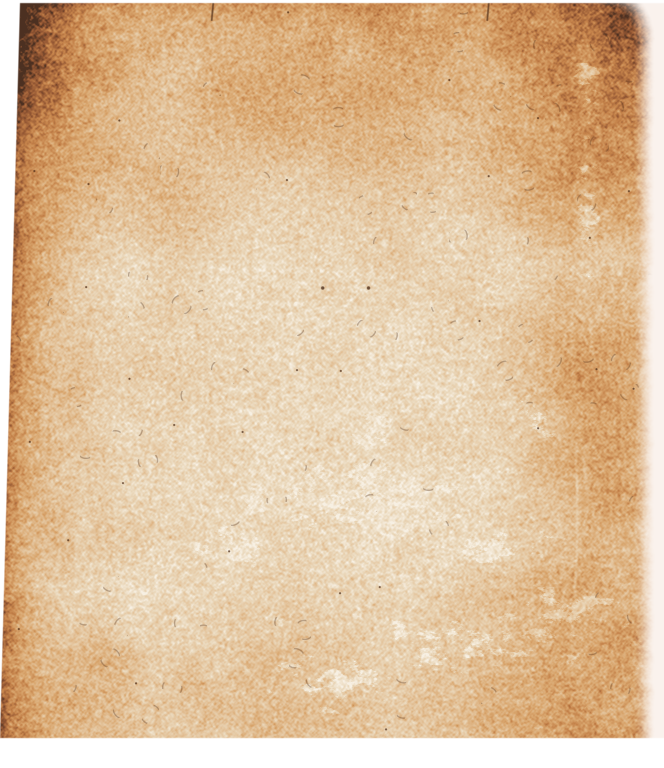
This texture is drawn by a Shadertoy shader. Its source:

```glsl
#define PAGE_BOTTOM 0.039
#define PAGE_TOP 0.996
#define PAGE_RIGHT 0.980
#define CORNER_RADIUS 0.06
#define MOTTLE 1.75
#define GRAIN 1.4
#define FIBRE_CELLS 24.0
#define SPECK_CELLS 15.0
#define ASPECT 0.863

// Colours from burnt edge to bare paper
const vec3 RAMP[7] = vec3[7](
    vec3(0.30, 0.19, 0.13), vec3(0.58, 0.34, 0.20), vec3(0.77, 0.51, 0.29),
    vec3(0.85, 0.65, 0.43), vec3(0.89, 0.76, 0.60), vec3(0.92, 0.85, 0.74),
    vec3(0.97, 0.94, 0.89));

// Worn patches: centre, half size
const vec4 WORN[11] = vec4[11](
    vec4(0.54, 0.355, 0.15, 0.05), vec4(0.36, 0.285, 0.06, 0.025),
    vec4(0.81, 0.455, 0.04, 0.03), vec4(0.87, 0.205, 0.11, 0.03),
    vec4(0.885, 0.90, 0.018, 0.06), vec4(0.885, 0.72, 0.018, 0.10),
    vec4(0.70, 0.160, 0.17, 0.035), vec4(0.50, 0.115, 0.10, 0.04),
    vec4(0.74, 0.285, 0.10, 0.03), vec4(0.565, 0.44, 0.03, 0.05),
    vec4(0.385, 0.345, 0.025, 0.03));

// Rusty stains: centre, half size
const vec4 STAINS[7] = vec4[7](
    vec4(0.15, 0.15, 0.045, 0.035), vec4(0.50, 0.88, 0.16, 0.06),
    vec4(0.90, 0.53, 0.07, 0.06), vec4(0.84, 0.37, 0.10, 0.06),
    vec4(0.18, 0.76, 0.18, 0.06), vec4(0.06, 0.60, 0.06, 0.09),
    vec4(0.55, 0.10, 0.15, 0.05));

vec2 hash2(vec2 p) {
    vec3 h = fract(vec3(p.xyx) * vec3(0.1031, 0.1030, 0.0973));
    h += dot(h, h.yzx + 33.33);
    return fract((h.xx + h.yz) * h.zy);
}

float gradientNoise(vec2 p) {
    vec2 i = floor(p), f = fract(p), u = f * f * f * (f * (f * 6.0 - 15.0) + 10.0);
    vec4 n;
    for (int k = 0; k < 4; k++) {
        vec2 corner = vec2(k & 1, k >> 1);
        n[k] = dot(hash2(i + corner) * 2.0 - 1.0, f - corner);
    }
    return mix(mix(n.x, n.y, u.x), mix(n.z, n.w, u.x), u.y);
}

float fbm(vec2 p) {
    float sum = 0.0, gain = 1.0;
    for (int i = 0; i < 5; i++) {
        sum += gain * gradientNoise(p);
        p = p * 2.03 + 17.3;
        gain *= 0.6;
    }
    return sum;
}

float blob(vec2 p, vec4 shape) {
    vec2 d = (p - shape.xy) / shape.zw;
    return exp(-dot(d, d));
}

float segment(vec2 p, vec2 halfAxis) {
    float along = clamp(dot(p, halfAxis) / dot(halfAxis, halfAxis), -1.0, 1.0);
    return length(p - halfAxis * along);
}

vec3 ramp(float tone) {
    tone = clamp(tone, 0.0, 5.999);
    int i = int(tone);
    return mix(RAMP[i], RAMP[i + 1], fract(tone));
}

void mainImage(out vec4 fragColor, in vec2 fragCoord) {
    vec2 uv = fragCoord / iResolution.xy, q = uv * vec2(ASPECT, 1.0);
    float px = 1.0 / iResolution.y;
    float left = 0.0315 * (uv.y - PAGE_BOTTOM);
    float inset = max(uv.x - left, 0.0), depth = max(PAGE_TOP - uv.y, 0.0);
    float cloud = fbm(q * 7.0), rough = fbm(q * vec2(22.0, 40.0) + 5.0);
    float scratch = fbm(q * vec2(26.0, 48.0) + 31.0);

    // Broad ageing toward the borders
    float border = smoothstep(0.15, 0.55, length((uv - vec2(0.48, 0.48)) * vec2(1.0, 0.95)));
    float tone = 4.85 + MOTTLE * (0.35 + 0.3 * border) * (cloud + 0.5 * rough);
    tone -= 1.5 * smoothstep(0.62, 0.96, uv.y) + 0.9 * exp(-depth / 0.018);
    tone -= 1.5 * exp(-inset / 0.028) + 1.5 * exp(-inset / 0.085);
    tone -= 1.5 * smoothstep(0.68, 0.92, uv.x);
    tone -= 0.8 * smoothstep(0.30, 0.06, uv.y);
    tone -= 0.8 * blob(uv, vec4(0.03, 1.0, 0.07, 0.12));
    tone -= 0.6 * blob(uv, vec4(0.95, 0.97, 0.05, 0.05));

    // Stains and flaked patches
    for (int i = 0; i < 7; i++)
        tone -= blob(uv, STAINS[i]) * (0.45 + 0.8 * rough);
    float wear = 0.22 * smoothstep(0.42, 0.2, uv.y) * smoothstep(0.1, 0.35, uv.x);
    for (int i = 0; i < 11; i++) wear = max(wear, blob(uv, WORN[i]));
    float flake = smoothstep(0.42, 0.62, wear * 0.5 + 0.8 * scratch);
    tone += 0.35 * wear + 1.15 * flake * smoothstep(0.08, 0.4, wear);
    float crease = smoothstep(0.004, 0.0, abs(uv.x - 0.868 - 0.004 * cloud));
    tone += 0.6 * crease * smoothstep(0.20, 0.24, uv.y) * smoothstep(0.44, 0.38, uv.y);

    // Woven grain
    float weave = gradientNoise(vec2(q.x + q.y, (q.x - q.y) * 1.7) * 130.0)
                + gradientNoise(vec2(q.x - q.y, (q.x + q.y) * 1.7) * 120.0 + 40.0);
    tone = min(tone, 5.5) + GRAIN * (0.8 * weave + 0.75 * gradientNoise(q * 115.0));
    vec3 colour = ramp(tone);

    // Scattered fibres and specks
    vec2 cell = floor(q * FIBRE_CELLS), rnd = hash2(cell + 71.0), pick = hash2(cell + 9.0);
    vec2 local = (fract(q * FIBRE_CELLS) - 0.3 - 0.4 * rnd) / FIBRE_CELLS;
    float angle = 6.283 * pick.x;
    local += 40.0 * dot(local, local) * vec2(sin(angle), -cos(angle));
    float fibre = segment(local, vec2(cos(angle), sin(angle)) * (0.002 + 0.004 * rnd.y));
    float ink = 0.32 * step(0.78, pick.y) * (1.0 - smoothstep(0.0, 0.0005 + px, fibre));
    cell = floor(q * SPECK_CELLS);
    rnd = hash2(cell + 23.0);
    local = (fract(q * SPECK_CELLS) - 0.2 - 0.6 * rnd) / SPECK_CELLS;
    float speck = 1.0 - smoothstep(0.0003, 0.001 + px, length(local));
    ink = max(ink, 0.75 * speck * step(0.88, hash2(cell + 57.0).x));

    // Twin pinholes and top nicks
    for (int i = 0; i < 2; i++) {
        vec2 hole = (uv - vec2(0.486 + 0.069 * float(i), 0.625)) * vec2(ASPECT, 1.0);
        vec2 nick = (uv - vec2(0.32 + 0.415 * float(i), 0.985)) * vec2(ASPECT, 1.0);
        ink = max(ink, 0.8 * (1.0 - smoothstep(0.001, 0.002 + px, length(hole))));
        ink = max(ink, 0.7 * (1.0 - smoothstep(0.0, 0.001 + px, segment(nick, vec2(0.001, 0.011)))));
    }
    colour = mix(colour, vec3(0.30, 0.17, 0.09), ink);

    // Faded right side and straight outer cuts
    vec2 corner = (uv - vec2(PAGE_RIGHT, PAGE_TOP + 0.018)) * vec2(ASPECT, 1.0) + CORNER_RADIUS;
    float edge = length(max(corner, 0.0)) - CORNER_RADIUS + 0.003 * rough;
    vec3 haze = mix(vec3(1.0), vec3(0.98, 0.95, 0.93), smoothstep(0.5, 0.9, uv.x));
    float fade = smoothstep(-0.024, 0.006, edge) * smoothstep(0.86, 0.92, uv.x);
    colour = mix(colour, haze, fade);
    float page = smoothstep(-px, px, (uv.x - left) * ASPECT)
               * smoothstep(-px, px, uv.y - PAGE_BOTTOM)
               * smoothstep(-px, px, PAGE_TOP - uv.y);
    fragColor = vec4(mix(vec3(1.0), colour, page), 1.0);
}
```
